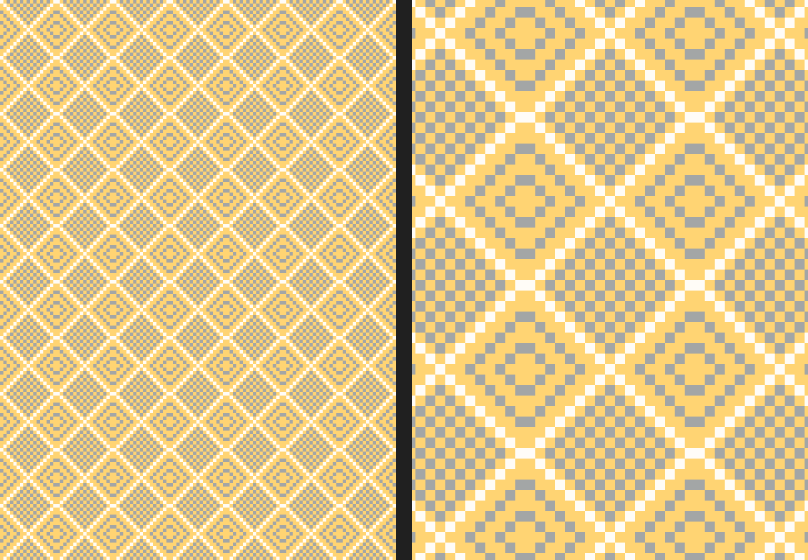
Left: the whole. Right: its middle third, enlarged.
Give the GLSL for this pattern, as a Shadertoy shader.

```glsl
// Stepped diamond lattice, alternating ringed and checkered diamonds in yellow, grey and white.
const vec2 REPEATS = vec2(7.0, 10.0);   // diamonds across and down
const vec2 CELLS = vec2(17.0, 16.0);    // square stitches in one repeat
const float CENTER_ROW = 7.0;           // row through the middle of a ringed diamond
const float LATTICE_STEP = 8.0;         // steps from a ringed center to the white line
const float OUTER_RING = 5.0;
const float INNER_RING = 2.0;
const int SAMPLES = 5;                  // antialiasing samples per axis

const vec3 YELLOW = vec3(1.00, 0.83, 0.45);
const vec3 GREY = vec3(0.64, 0.65, 0.65);
const vec3 WHITE = vec3(1.00, 0.99, 0.97);

// Colour of the stitch that contains uv, where uv spans 0 to 1 over the canvas.
vec3 stitchColor(vec2 uv) {
    vec2 cell = mod(floor(uv * REPEATS * CELLS), CELLS);

    // Step count from the nearest ringed center, mirrored on both axes.
    float stepsX = min(cell.x, CELLS.x - 1.0 - cell.x);
    float stepsY = abs(cell.y - CENTER_ROW);
    int steps = int(stepsX + stepsY + 0.5);

    // White lattice lines
    if (steps == int(LATTICE_STEP)) return WHITE;

    // Ringed diamonds
    if (steps < int(LATTICE_STEP)) {
        bool ring = steps == int(OUTER_RING) || steps == int(INNER_RING);
        return ring ? GREY : YELLOW;
    }

    // Checkered diamonds, with a yellow margin beside the lattice
    return steps % 2 == 0 ? GREY : YELLOW;
}

void mainImage(out vec4 fragColor, in vec2 fragCoord) {
    // Box filter over the pixel footprint
    vec3 sum = vec3(0.0);
    for (int y = 0; y < SAMPLES; y++) {
        for (int x = 0; x < SAMPLES; x++) {
            vec2 offset = (vec2(x, y) + 0.5) / float(SAMPLES) - 0.5;
            sum += stitchColor((fragCoord + offset) / iResolution.xy);
        }
    }
    fragColor = vec4(sum / float(SAMPLES * SAMPLES), 1.0);
}
```
